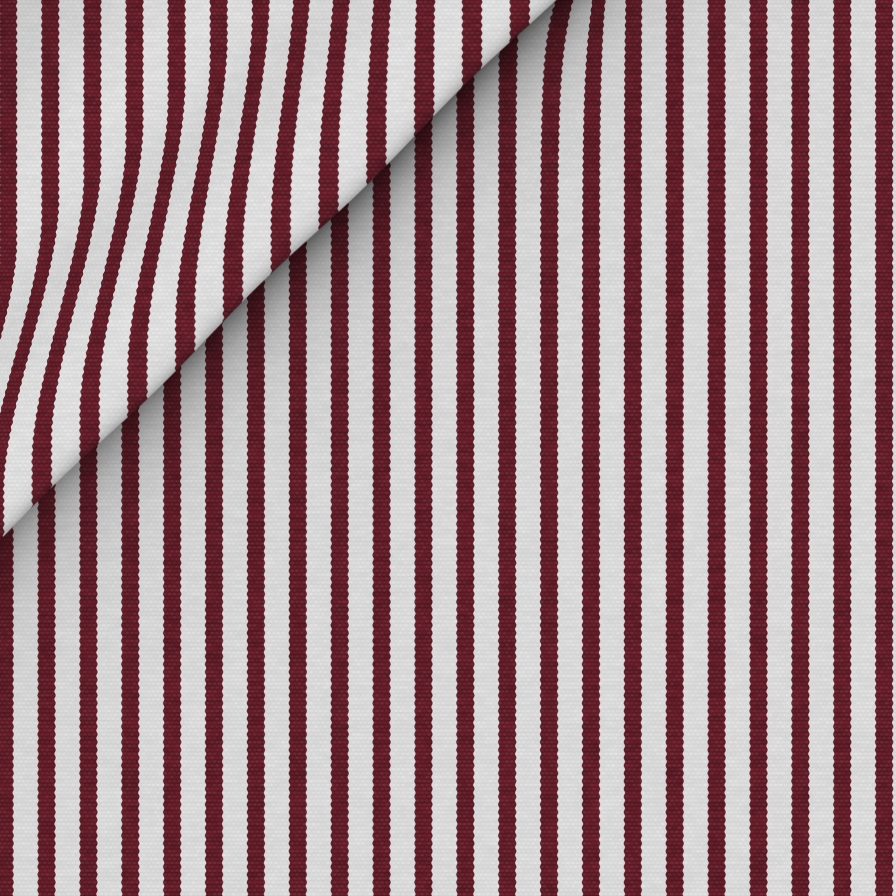
Write a Shadertoy shader that draws this texture.

```glsl
const vec3  WHITE_YARN = vec3(0.865, 0.865, 0.868);
const vec3  RED_YARN   = vec3(0.375, 0.095, 0.140);
const vec3  PINK_FLECK = vec3(0.530, 0.300, 0.340);
const float PERIOD       = 0.04674;  // stripe spacing of the flat cloth
const float PHASE        = 0.0052;   // centre of its first stripe
const float FLAP_PERIOD  = 0.0470;
const float FLAP_PHASE   = 0.0091;
const float STRIPE_WIDTH = 0.0190;
const float FOLD_HEIGHT  = 0.397;    // where the fold meets the left side
const float FOLD_SLOPE   = 0.975;
const float FLAP_SWAY    = 0.135;    // sideways pull of the flap stripes
const float SWAY_END     = 0.521;    // position where that pull vanishes
const vec2  THREADS      = vec2(190.0, 230.0);

float hash(vec2 p) {
    p = fract(p * vec2(0.1031, 0.1137));
    p += dot(p, p.yx + 33.33);
    return fract((p.x + p.y) * p.x * 91.7);
}

float noise(vec2 p) {
    vec2 i = floor(p), f = fract(p);
    f = f * f * (3.0 - 2.0 * f);
    return mix(mix(hash(i), hash(i + vec2(1, 0)), f.x),
               mix(hash(i + vec2(0, 1)), hash(i + vec2(1, 1)), f.x), f.y);
}

// Raised thread crossings in staggered rows, each of a slightly different height
float weave(vec2 p) {
    vec2 q = p * THREADS;
    q.x += 0.5 * mod(floor(q.y), 2.0);
    vec2 f = fract(q) - 0.5;
    float bump = 1.0 - smoothstep(0.1, 0.6, length(f * vec2(0.8, 1.1)));
    return bump * mix(0.45, 1.0, hash(floor(q) + 7.0));
}

vec3 cloth(vec2 p, float period, float phase, float pixel) {
    float fromCentre = abs(fract((p.x - phase) / period + 0.5) - 0.5) * period;
    float ragged = 0.0007 * sin(p.y * THREADS.y * 3.14159);
    float edge = fromCentre - 0.5 * STRIPE_WIDTH + ragged;
    float red = 1.0 - smoothstep(-0.8 * pixel, 0.8 * pixel, edge);

    float thread = weave(p);
    float slub = noise(p * vec2(60.0, 240.0)) - 0.5;
    vec3 whiteCloth = WHITE_YARN * (0.965 + 0.06 * thread + 0.03 * slub);
    vec3 redCloth = mix(RED_YARN * (0.95 + 0.2 * slub), PINK_FLECK, 0.42 * thread);
    return mix(whiteCloth, redCloth, red);
}

// Flat cloth, drawn aside near the top of the fold and shaded by the flap
vec3 flatCloth(vec2 p, float below, float pixel) {
    float across = (p.x - 0.63) / 0.045;
    float bend = 0.018 * exp((p.y - 1.0) / 0.06 - across * across);
    vec3 col = cloth(p - vec2(bend, 0.0), PERIOD, PHASE, pixel);
    float d = max(below, 0.0);
    float strength = mix(0.32, 0.52, smoothstep(0.0, 0.4, p.x));
    float shadow = strength * exp(-d / 0.032) + 0.07 * exp(-d / 0.12);
    return col * (1.0 - shadow);
}

// Turned-over cloth, whose stripes sway towards the fold
vec3 flapCloth(vec2 p, float above, float pixel) {
    float pull = FLAP_SWAY * (1.0 - smoothstep(0.037, 0.224, above));
    float u = (p.x + pull * SWAY_END) / (1.0 + pull);
    vec3 col = cloth(vec2(u, p.y), FLAP_PERIOD, FLAP_PHASE, pixel);
    float valley = (above - 0.16) / 0.05;
    float light = 1.02 - 0.05 * exp(-valley * valley);
    light -= 0.26 * exp(-max(above, 0.0) / 0.008);
    light -= 0.10 * smoothstep(0.25, 0.43, above);
    return col * light;
}

void mainImage(out vec4 fragColor, in vec2 fragCoord) {
    vec2 p = fragCoord / iResolution.xy;
    float pixel = 1.0 / min(iResolution.x, iResolution.y);

    // Signed distance to the fold, positive below it
    float below = (FOLD_HEIGHT + FOLD_SLOPE * p.x - p.y) / length(vec2(FOLD_SLOPE, 1.0));
    below += 0.002 * sin(p.x * 27.0);

    float flap = 1.0 - smoothstep(-pixel, pixel, below);
    vec3 col = mix(flatCloth(p, below, pixel), flapCloth(p, -below, pixel), flap);
    fragColor = vec4(clamp(col, 0.0, 1.0), 1.0);
}
```
